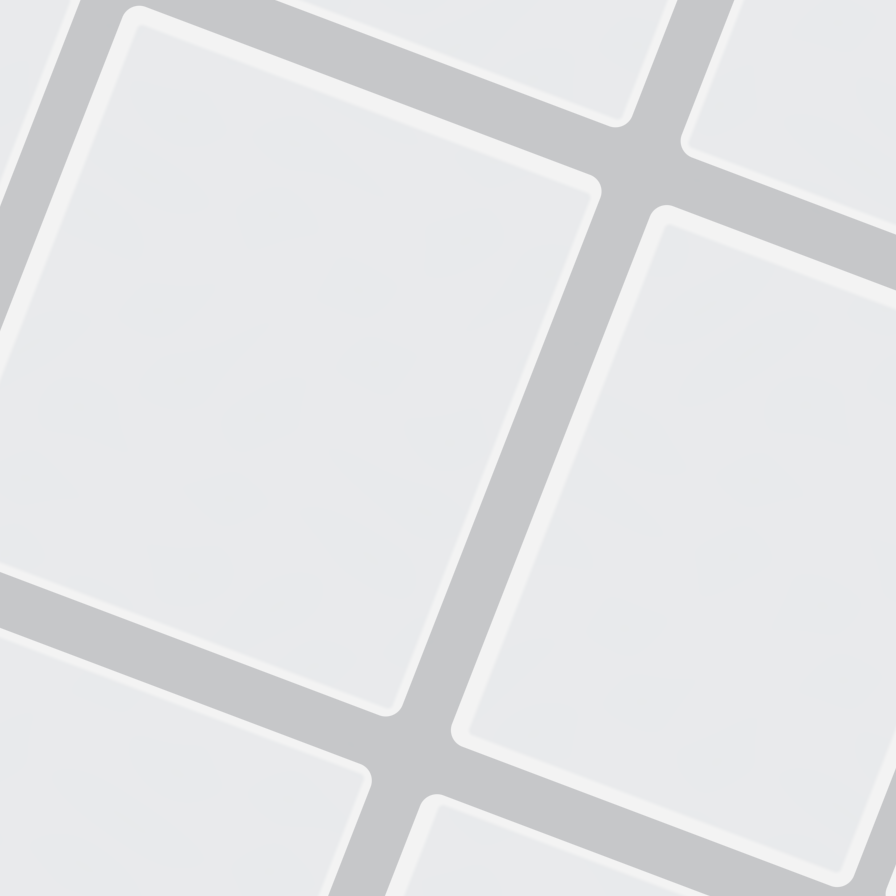
Reproduce this pattern procedurally as a WebGL 2 fragment shader.

```glsl
#version 300 es
precision highp float;

#define COLUMN_ANGLE 0.3718
#define ROW_ANGLE 0.3613
#define ROW_PITCH 0.7057
#define ROW_START -0.0794
#define ROW_GAP 0.0583
#define CORNER_RADIUS 0.020
#define RIM_THIN 0.010
#define RIM_WIDE 0.020
#define GROUT_COLOR vec3(0.776, 0.780, 0.788)
#define TILE_COLOR vec3(0.912, 0.918, 0.925)
#define RIM_COLOR vec3(0.953, 0.953, 0.953)

uniform vec2 u_resolution;
out vec4 fragColor;

// Columns narrow slowly to the right, and so do their gaps
float seamCenter(float i) {
    return 0.734 + 0.5768 * i - 0.0482 * i * i;
}

float seamGap(float i) {
    return max(0.0591 - 0.0057 * i - 0.0143 * i * i, 0.012);
}

// Signed distance to a rounded box given by two corners
float roundedBox(vec2 p, vec2 lo, vec2 hi, float radius) {
    vec2 d = abs(p - 0.5 * (lo + hi)) - 0.5 * (hi - lo) + radius;
    return length(max(d, 0.0)) + min(max(d.x, d.y), 0.0) - radius;
}

float coverage(float dist, float softness) {
    return 1.0 - smoothstep(-softness, softness, dist);
}

// Faint unevenness of the surface
float mottle(vec2 p) {
    return sin(p.x * 31.0 + 2.0 * sin(p.y * 17.0)) * sin(p.y * 43.0 + sin(p.x * 23.0));
}

void main() {
    vec2 p = gl_FragCoord.xy / u_resolution.y;
    p.y = 1.0 - p.y;

    // Tilted axes: across the columns, then down the rows
    vec2 grid = vec2(dot(p, vec2(cos(COLUMN_ANGLE), sin(COLUMN_ANGLE))),
                     dot(p, vec2(-sin(ROW_ANGLE), cos(ROW_ANGLE))));

    // Cell that holds this point
    float column = -2.0;
    for (int k = 0; k < 3; k++) {
        column += step(seamCenter(column + 1.0), grid.x);
    }
    float row = floor((grid.y - ROW_START) / ROW_PITCH);

    vec2 lo = vec2(seamCenter(column) + 0.5 * seamGap(column),
                   ROW_START + row * ROW_PITCH + 0.5 * ROW_GAP);
    vec2 hi = vec2(seamCenter(column + 1.0) - 0.5 * seamGap(column + 1.0),
                   ROW_START + (row + 1.0) * ROW_PITCH - 0.5 * ROW_GAP);

    // Bright rim, wider on the lit sides of some tiles
    bool middleRow = row == 0.0;
    vec2 litRim = vec2(row >= 0.0 ? RIM_WIDE : RIM_THIN, middleRow ? RIM_WIDE : RIM_THIN);
    float farRim = middleRow && column == 0.0 ? 0.8 * RIM_WIDE : RIM_THIN;

    float pixel = 1.0 / u_resolution.y;
    float tile = coverage(roundedBox(grid, lo, hi, CORNER_RADIUS), 0.8 * pixel);
    float face = coverage(roundedBox(grid, lo + litRim, hi - farRim, 0.3 * CORNER_RADIUS),
                          max(0.003, pixel));

    vec3 color = mix(GROUT_COLOR, mix(RIM_COLOR, TILE_COLOR, face), tile);
    color += 0.0015 * mottle(p);
    fragColor = vec4(color, 1.0);
}
```
